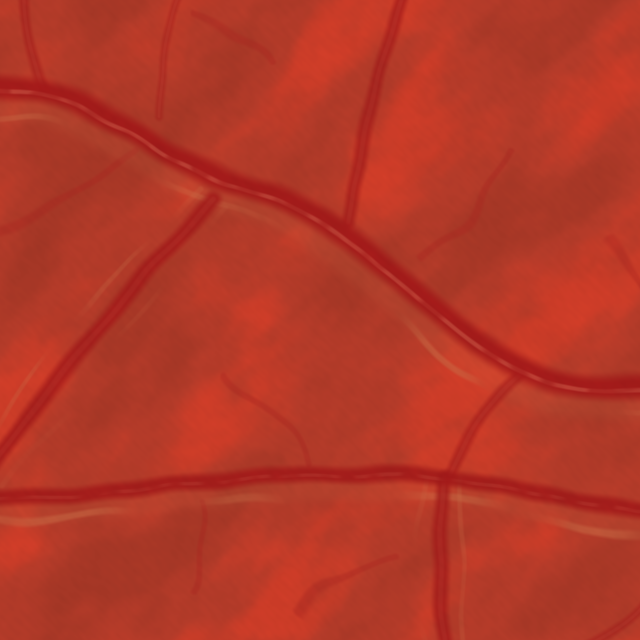
This texture is drawn by a Shadertoy shader. Its source:

```glsl
// Soft red tissue crossed by branching blood vessels with pale wall reflections.
// Two trunks are height curves, branches are bowed segments drawn in loops,
// and gradient noise supplies the mottling, fibres and broken highlights.
#define TISSUE vec3(0.703, 0.230, 0.160)
#define DULL vec3(0.650, 0.215, 0.148)
#define GLOW vec3(0.800, 0.235, 0.155)
#define BLOOD vec3(0.630, 0.095, 0.095)
#define FINE_BLOOD vec3(0.660, 0.140, 0.120)
#define REFLEX vec3(0.760, 0.300, 0.240)
#define PALE vec3(0.780, 0.420, 0.270)
#define TRUNK_WIDTH 0.018
#define BRANCH_WIDTH 0.010
#define FINE_WIDTH 0.006
#define WALL_GAP 0.045
#define GRAIN 0.022

vec2 hashGradient(vec2 cell) {
    vec3 q = fract(vec3(cell.xyx) * vec3(0.1031, 0.1030, 0.0973));
    q += dot(q, q.yzx + 33.33);
    float angle = 6.2832 * fract((q.x + q.y) * q.z);
    return vec2(cos(angle), sin(angle));
}

float noise(vec2 p) {
    vec2 i = floor(p), f = fract(p);
    vec2 u = f * f * f * (f * (f * 6.0 - 15.0) + 10.0);
    vec2 e = vec2(0.0, 1.0);
    float low = mix(dot(hashGradient(i), f),
                    dot(hashGradient(i + e.yx), f - e.yx), u.x);
    float high = mix(dot(hashGradient(i + e), f - e),
                     dot(hashGradient(i + e.yy), f - e.yy), u.x);
    return mix(low, high, u.y);
}

float fbm(vec2 p) {
    float sum = 0.0, gain = 1.0;
    for (int i = 0; i < 4; i++) {
        sum += gain * noise(p);
        p = mat2(1.6, 1.2, -1.2, 1.6) * p + 7.3;
        gain *= 0.5;
    }
    return sum;
}

float upperTrunk(float x) {
    return 0.862 - 0.155 * smoothstep(0.03, 0.42, x) - 0.312 * smoothstep(0.36, 0.92, x);
}

float lowerTrunk(float x) {
    return 0.222 + 0.037 * smoothstep(0.0, 0.5, x) - 0.062 * smoothstep(0.62, 1.08, x);
}

// Height above a curve, corrected for its slope
float aboveCurve(float y, float curve, float slope) {
    return (y - curve) * inversesqrt(1.0 + slope * slope);
}

// Signed sideways distance and overshoot past the ends of a bowed segment
vec2 branchSpace(vec2 p, vec4 ends, float bow) {
    vec2 axis = ends.zw - ends.xy, q = p - ends.xy;
    float len = length(axis);
    float along = dot(q, axis) / (len * len);
    float t = clamp(along, 0.0, 1.0);
    float side = dot(q, vec2(-axis.y, axis.x)) / len;
    return vec2(side - bow * 4.0 * t * (1.0 - t), (along - t) * len);
}

float band(float d, float width) {
    return 1.0 - smoothstep(0.35 * width, 1.5 * width, abs(d));
}

// Strong branches and faint capillaries, as start and end points
const vec4 BRANCHES[7] = vec4[7](
    vec4(0.335, 0.69, -0.02, 0.26), vec4(0.695, 0.255, 0.70, -0.03),
    vec4(0.635, 1.02, 0.545, 0.65), vec4(0.81, 0.415, 0.705, 0.26),
    vec4(0.04, 1.02, 0.07, 0.86), vec4(0.89, -0.02, 1.02, 0.07),
    vec4(0.285, 1.02, 0.25, 0.82));
const vec4 CAPILLARIES[7] = vec4[7](
    vec4(0.80, 0.76, 0.66, 0.59), vec4(0.36, 0.42, 0.49, 0.27),
    vec4(0.21, 0.76, -0.02, 0.64), vec4(0.29, 0.97, 0.42, 0.90),
    vec4(0.95, 0.62, 1.02, 0.49), vec4(0.31, 0.21, 0.29, 0.08),
    vec4(0.46, 0.04, 0.61, 0.12));

void mainImage(out vec4 fragColor, in vec2 fragCoord) {
    vec2 uv = fragCoord / iResolution.xy;
    vec2 p = uv + 0.006 * vec2(noise(uv * 13.0), noise(uv * 13.0 + 40.0));
    vec2 diagonal = vec2(uv.x + uv.y, uv.y - uv.x);

    // Mottled tissue with diagonal glowing patches
    float patches = fbm(diagonal * vec2(2.2, 4.2) + 11.0) + 0.22 * (uv.x - 0.55);
    float mottle = fbm(uv * 11.0 + 5.0);
    vec3 color = mix(TISSUE, GLOW, smoothstep(-0.05, 0.55, patches + 0.12 * mottle));
    color = mix(color, DULL, smoothstep(0.0, 0.5, -patches + 0.25 * mottle));

    // Fine vessels, wandering more than the strong ones
    vec2 wander = uv + 0.035 * vec2(noise(uv * 9.0 + 3.0), noise(uv * 9.0 + 60.0));
    for (int i = 0; i < 7; i++) {
        float d = length(branchSpace(wander, CAPILLARIES[i], 0.015));
        color = mix(color, FINE_BLOOD, 0.38 * band(d, FINE_WIDTH));
    }

    // Trunk distances, positive above the vessel
    float h = 0.01;
    float upperSlope = (upperTrunk(p.x + h) - upperTrunk(p.x - h)) / (2.0 * h);
    float upper = aboveCurve(p.y, upperTrunk(p.x), upperSlope);
    float lower = p.y - lowerTrunk(p.x);

    // Broken pale walls below the trunks, with a warm strip between
    float broken = smoothstep(-0.22, 0.3, noise(uv * 6.0 + 21.0));
    float drift = 0.025 * noise(uv * 5.0 + 9.0);
    color = mix(color, PALE, 0.14 * band(upper + 0.03, 0.022) + 0.11 * band(lower + 0.025, 0.018));
    color = mix(color, PALE, 0.50 * broken * band(upper + WALL_GAP + drift, 0.005));
    color = mix(color, PALE, 0.50 * broken * band(lower + 0.75 * WALL_GAP + drift, 0.006));

    // Strong branches and their faint flanking walls
    for (int i = 0; i < 7; i++) {
        vec2 b = branchSpace(p, BRANCHES[i], -0.010);
        float width = BRANCH_WIDTH * (1.25 - 0.10 * float(i));
        float wall = band(length(vec2(abs(b.x) - 0.031 - drift, b.y)), 0.004);
        float strength = 0.82 - 0.07 * float(i);
        color = mix(color, PALE, 0.28 * broken * wall * step(float(i), 1.5));
        color = mix(color, BLOOD, strength * band(length(b), width));
        color = mix(color, REFLEX, 0.16 * band(length(b), 0.35 * width));
    }

    // Trunks, with a dashed reflex along the thicker one
    color = mix(color, BLOOD, 0.92 * band(upper, TRUNK_WIDTH));
    color = mix(color, BLOOD, 0.85 * band(lower, 0.72 * TRUNK_WIDTH));
    float dash = smoothstep(-0.3, 0.25, noise(uv * 32.0));
    color = mix(color, REFLEX, (0.25 + 0.45 * dash) * band(upper + 0.005, 0.0035));
    color = mix(color, REFLEX, 0.28 * dash * band(lower + 0.002, 0.003));

    // Slanted fibres and soft grain
    float fibres = noise(diagonal * vec2(95.0, 28.0)) + 0.7 * noise(uv * 70.0);
    color *= 1.0 + GRAIN * (fibres + 1.5 * mottle);
    fragColor = vec4(color, 1.0);
}
```
